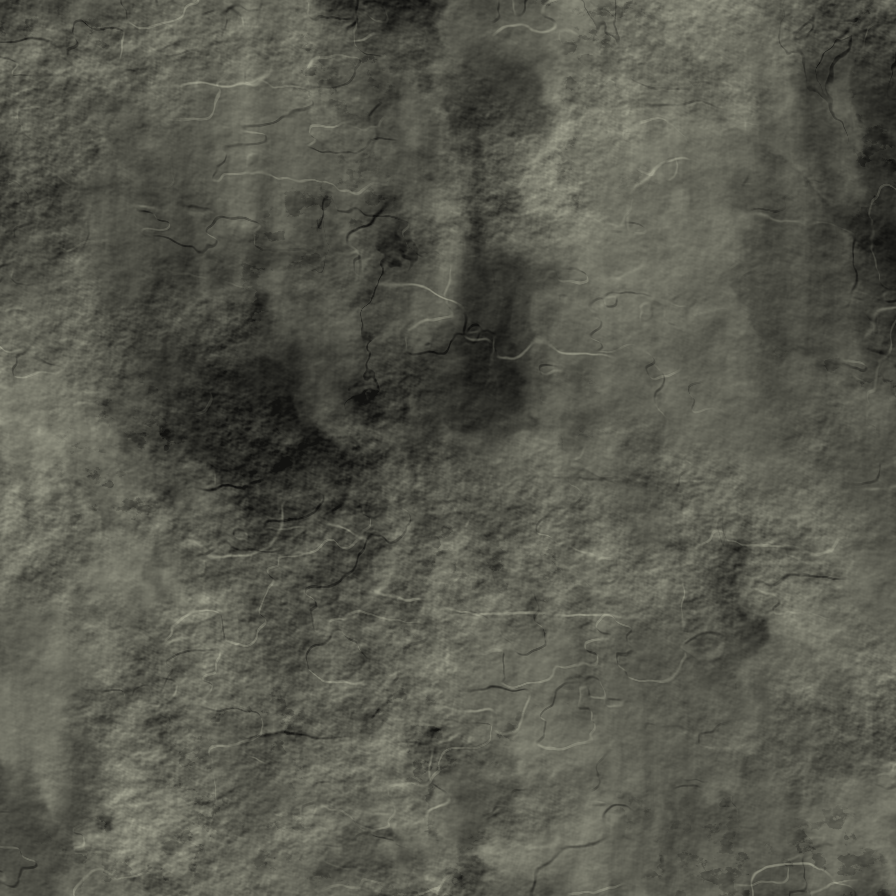
This texture is drawn by a three.js fragment shader. Its source:

```glsl
varying vec2 vUv;

const vec3 STONE_TINT = vec3(0.998, 1.0, 0.885);
const float BASE_TONE = 0.392;
const float CLOUD_CONTRAST = 0.40;
const float PATCH_CONTRAST = 0.065;
const float STREAK_CONTRAST = 0.15;
const float SOOT_DEPTH = 0.15;
const float PIT_DEPTH = 0.085;
const float CRACK_DEPTH = 0.10;
const float RELIEF_STRENGTH = 0.68;
const float FLAKE_HEIGHT = 0.26;
const float GRAIN_STRENGTH = 0.075;
const vec2 LIGHT_STEP = vec2(-0.0016, 0.0025);
const mat2 OCTAVE_TURN = mat2(1.6, 1.2, -1.2, 1.6);

float hash(vec2 p) {
  return fract(sin(dot(p, vec2(127.1, 311.7))) * 43758.5453);
}

float noise(vec2 p) {
  vec2 cell = floor(p);
  vec2 f = fract(p);
  f = f * f * f * (f * (f * 6.0 - 15.0) + 10.0);
  float low = mix(hash(cell), hash(cell + vec2(1.0, 0.0)), f.x);
  float high = mix(hash(cell + vec2(0.0, 1.0)), hash(cell + vec2(1.0)), f.x);
  return mix(low, high, f.y);
}

// Layered noise, normalised to 0..1
float fbm(vec2 p) {
  float sum = 0.0;
  float total = 0.0;
  float weight = 1.0;
  for (int i = 0; i < 5; i++) {
    sum += weight * noise(p);
    total += weight;
    weight *= 0.55;
    p = OCTAVE_TURN * p + vec2(17.3, 9.1);
  }
  return sum / total;
}

// Plateau with a smooth curved rim, like a lifted skin of plaster
float flake(vec2 p) {
  float field = 0.75 * noise(p) + 0.25 * noise(p * 3.1 + 5.7);
  return smoothstep(0.482, 0.518, field);
}

float flakeHeight(vec2 p) {
  return flake(p * vec2(9.0, 14.0) + 3.0) + 0.6 * flake(p * vec2(19.0, 27.0) + 41.0);
}

float roughHeight(vec2 p) {
  return fbm(p * vec2(25.0, 32.0) + 60.0);
}

void main() {
  vec2 p = vUv;
  vec2 bend = vec2(fbm(p * 7.0 + 11.0), fbm(p * 7.0 + 29.0)) - 0.5;
  vec2 warped = p + 0.16 * bend;

  // Broad clouds and ragged worn patches
  float cloud = fbm(warped * vec2(4.2, 3.6) + 2.0);
  float worn = fbm(warped * vec2(5.5, 4.5) + 73.0);
  float tone = BASE_TONE + CLOUD_CONTRAST * (cloud - 0.5);
  tone += PATCH_CONTRAST * (smoothstep(0.46, 0.54, worn) - 0.5);

  // Vertical run-off stains and soft soot
  float streak = fbm(vec2(p.x * 34.0 + bend.x, p.y * 2.6) + 90.0);
  float streakArea = smoothstep(0.35, 0.62, fbm(p * 3.5 + 51.0));
  tone += STREAK_CONTRAST * (streak - 0.5) * (0.4 + streakArea);
  float soot = smoothstep(0.52, 0.76, fbm(warped * vec2(7.0, 4.5) + 33.0));
  tone -= SOOT_DEPTH * soot * (0.6 + 0.8 * streak);

  // Pits gathered along the worn rims
  float rim = 1.0 - smoothstep(0.0, 0.09, abs(worn - 0.47));
  float pits = smoothstep(0.55, 0.65, fbm(p * vec2(58.0, 76.0) + 8.0));
  tone -= PIT_DEPTH * pits * rim * smoothstep(0.4, 0.6, fbm(p * 6.0 + 64.0));

  // Sparse, mostly upright hairline cracks
  float crackField = fbm(warped * vec2(5.0, 1.6) + 120.0);
  float crack = 1.0 - smoothstep(0.001, 0.007, abs(crackField - 0.5));
  tone -= CRACK_DEPTH * crack * smoothstep(0.52, 0.66, fbm(p * 4.5 + 140.0));

  // Side-lit relief
  vec2 lit = p + LIGHT_STEP;
  float roughArea = 0.6 + 0.9 * smoothstep(0.35, 0.65, fbm(p * 5.0 + 19.0));
  float flakeArea = smoothstep(0.44, 0.62, fbm(p * 8.0 + 82.0));
  float relief = roughArea * (roughHeight(p) - roughHeight(lit));
  vec2 ripple = 0.04 * bend;
  float flakeSlope = flakeHeight(p + ripple) - flakeHeight(lit + ripple);
  relief += FLAKE_HEIGHT * flakeArea * flakeSlope;
  tone += RELIEF_STRENGTH * relief;

  // Sandy grain
  float grain = 0.6 * noise(p * 250.0) + 0.4 * noise(p * 140.0 + 7.0) - 0.5;
  tone += GRAIN_STRENGTH * grain * roughArea;

  gl_FragColor = vec4(STONE_TINT * clamp(tone, 0.07, 0.62), 1.0);
}
```
